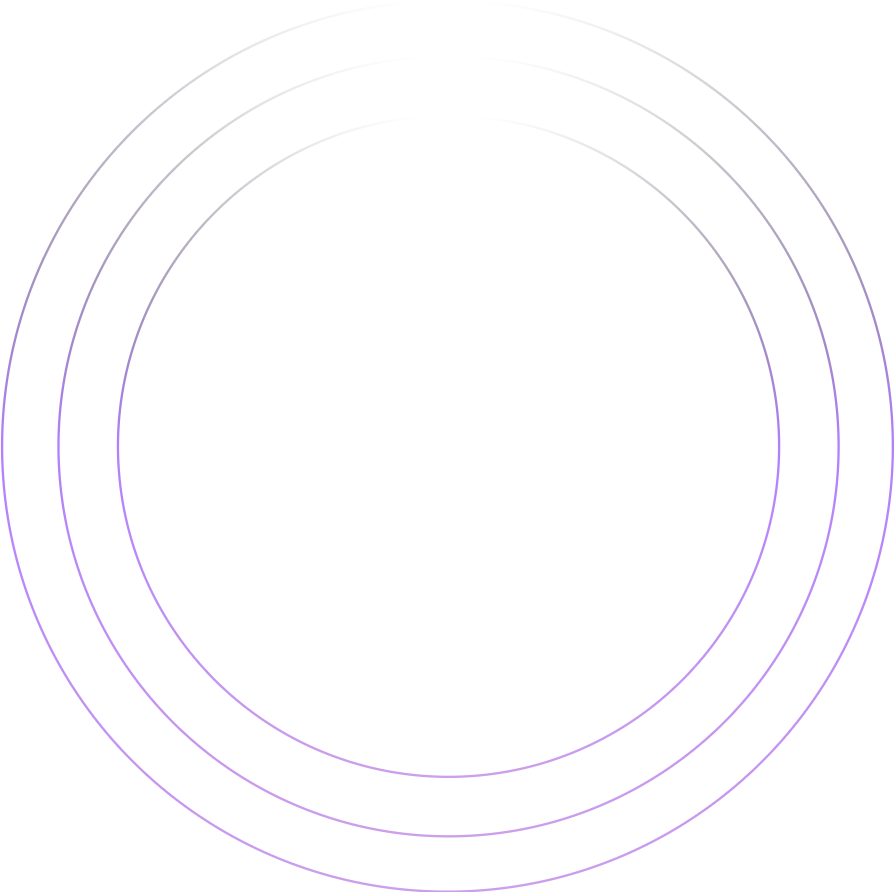
Write a Shadertoy shader that draws this background.

```glsl
// Three thin nested rings on white, fading from violet below to clear at the top.

const vec3 WHITE = vec3(1.0);
const vec3 VIOLET = vec3(0.70, 0.50, 0.99);
const vec3 ORCHID = vec3(0.80, 0.62, 0.92);
const float LINE_WIDTH = 0.0026;

// Coverage of a circular stroke, smoothed over one pixel
float ringCoverage(vec2 p, vec2 center, float radius, float width, float pixel) {
    float edge = abs(length(p - center) - radius) - 0.5 * width;
    return clamp(0.5 - edge / pixel, 0.0, 1.0);
}

// Stroke colour and opacity; depth runs from 0 at the ring top to 1 at its foot
vec4 strokePaint(float depth) {
    float rise = clamp(depth * 2.0, 0.0, 1.0);
    float fall = clamp(depth * 2.0 - 1.0, 0.0, 1.0);
    return vec4(mix(VIOLET * rise, ORCHID, fall), rise);
}

void mainImage(out vec4 fragColor, in vec2 fragCoord) {
    // Centred coordinates in units of the canvas height
    vec2 p = (fragCoord - 0.5 * iResolution.xy) / iResolution.y;
    float pixel = 1.0 / iResolution.y;

    vec3 radii = vec3(0.4993, 0.4373, 0.3706);
    vec3 shifts = vec3(-0.0006, 0.0006, 0.0006);
    vec3 color = WHITE;

    // Rings from the outside in
    for (int i = 0; i < 3; i++) {
        vec2 center = vec2(shifts[i], -0.0003);
        float depth = 0.5 - 0.5 * (p.y - center.y) / radii[i];
        vec4 paint = strokePaint(depth);
        float coverage = ringCoverage(p, center, radii[i], LINE_WIDTH, pixel);
        color = mix(color, paint.rgb, paint.a * coverage);
    }

    fragColor = vec4(color, 1.0);
}
```
